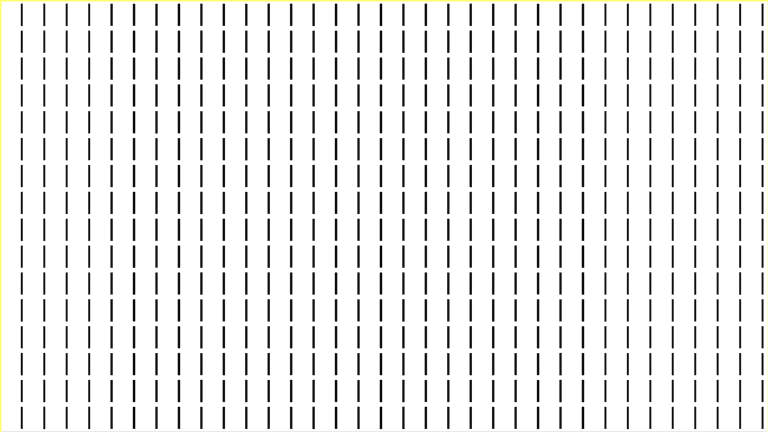
Write a WebGL 1 fragment shader that draws this pattern.

```glsl
precision highp float;
// Upright black dashes on white: 34 columns by 16 rows, cut from a repeated cell.
// Outer columns are a little thinner, dash lengths waver slightly, and a thin yellow
// rule runs along the top and left. Lengths are in units of the canvas height.

uniform vec2 u_resolution;

// Sine-free hash, two values in 0..1
vec2 hash2(vec2 p) {
  vec3 q = fract(p.xyx * vec3(0.1031, 0.1030, 0.0973));
  q += dot(q, q.yzx + 33.33);
  return fract((q.xx + q.yz) * q.zy);
}

float roundedBox(vec2 p, vec2 halfSize, float radius) {
  vec2 d = abs(p) - halfSize + radius;
  return length(max(d, 0.0)) + min(max(d.x, d.y), 0.0) - radius;
}

// Coverage of a signed distance, faded over the given width
float coverage(float dist, float fade) {
  return clamp(0.5 - dist / fade, 0.0, 1.0);
}

void main() {
  float pixel = 1.0 / u_resolution.y;
  vec2 size = vec2(16.0 / 9.0, 1.0);
  vec2 p = gl_FragCoord.xy / u_resolution * size;

  // Nearest cell of the grid and the offset from its centre
  vec2 pitch = vec2(0.05196, 0.0622);
  vec2 first = vec2(0.0505, 0.0327);
  vec2 cell = clamp(floor((p - first) / pitch + 0.5), vec2(0.0), vec2(33.0, 15.0));
  vec2 local = p - first - cell * pitch;

  // Heavier strokes in the columns between the two outer groups
  float heavy = step(3.5, cell.x) * step(cell.x, 25.5);
  float halfWidth = mix(0.0022, 0.0027, heavy);

  // Slightly uneven length and ink from dash to dash
  vec2 waver = hash2(cell + 7.0) - 0.5;
  vec2 halfSize = vec2(halfWidth, 0.0257 + waver.y * 0.0005);
  float dash = coverage(roundedBox(local, halfSize, halfWidth * 0.6), pixel * 1.2);

  // Paper, with edge rules: grey below, pale yellow right, yellow top and left
  vec3 color = vec3(1.0);
  color = mix(color, vec3(0.9), coverage(p.y - 0.002, pixel));
  color = mix(color, vec3(1.0, 1.0, 0.8), coverage(size.x - p.x - 0.002, pixel));
  float frame = min(p.x, size.y - p.y) - 0.0035;
  color = mix(color, vec3(1.0, 1.0, 0.42), coverage(frame, pixel));

  color = mix(color, vec3(0.05 + waver.x * 0.04), dash);
  gl_FragColor = vec4(color, 1.0);
}
```
